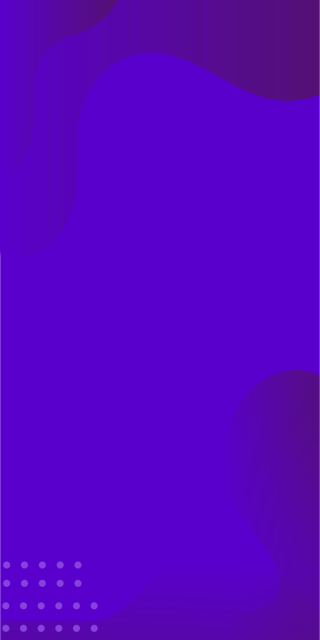
Write a Shadertoy shader that draws this background.

```glsl
// Violet backdrop with dark liquid waves in the corners and a patch of pale dots.

const float PI = 3.14159265;
const vec3 VIOLET = vec3(0.35, 0.0, 0.80);
const vec3 PLUM = vec3(0.33, 0.065, 0.45);
const vec3 LILAC = vec3(0.53, 0.26, 0.86);

// Approximate signed distance to an ellipse centred at the origin
float ellipse(vec2 q, vec2 r) {
    float k = length(q / r);
    return k * (k - 1.0) / max(length(q / (r * r)), 1e-4);
}

// Cosine ease from 0 at a to 1 at b
float ease(float a, float b, float x) {
    return 0.5 - 0.5 * cos(PI * clamp((x - a) / (b - a), 0.0, 1.0));
}

// Gradient broken into bands with slightly exaggerated steps
float banded(float t, float count) {
    t = clamp(t, 0.0, 1.0);
    return mix(t, floor(t * count + 0.5) / count, 1.4);
}

// Large wave hanging from the top and down the left side
float topWave(vec2 p) {
    if (p.y > 170.0) return ellipse(max(p - vec2(25, 215), 0.0), vec2(67, 92));
    if (p.x < 180.0) return -ellipse(p - vec2(180, 170), vec2(88, 107));
    return p.y - 92.0 + 29.0 * cos(PI * (p.x - 180.0) / 165.0);
}

// Smaller wave in the upper left corner, its right half tilted upwards
float cornerWave(vec2 p) {
    p.y += 0.22 * max(p.x - 65.0, 0.0);
    if (p.y > 110.0) return ellipse(max(p - vec2(0, 140), 0.0), vec2(40, 76));
    if (p.x < 85.0) return -ellipse(p - vec2(85, 110), vec2(45, 63));
    return ellipse(p - vec2(85, -20), vec2(68, 67));
}

// Swell on the right edge, curling back under at its foot
float sideSwell(vec2 p) {
    if (p.y < 545.0) return ellipse(p - vec2(355, 545), vec2(84, 101));
    float curl = clamp((p.y - 705.0) / 32.0, 0.0, 1.0);
    float edge = 271.0 + 65.0 * ease(570.0, 705.0, p.y);
    return edge - 55.0 * (1.0 - sqrt(1.0 - curl * curl)) - p.x;
}

// Low hill along the bottom
float bottomHill(vec2 p) {
    float crest = 745.0 - 65.0 * ease(115.0, 215.0, p.x);
    return crest + 10.0 * ease(230.0, 345.0, p.x) - p.y;
}

// Distance to a grid of round dots
float dotGrid(vec2 p, vec2 first, vec2 gap, vec2 count) {
    vec2 cell = clamp(round((p - first) / gap), vec2(0), count - 1.0);
    return length(p - first - cell * gap) - 4.2;
}

void mainImage(out vec4 fragColor, in vec2 fragCoord) {
    // Canvas spans 384 by 768 units, measured down from the top
    vec2 uv = fragCoord / iResolution.xy;
    vec2 p = vec2(uv.x, 1.0 - uv.y) * vec2(384, 768);
    float soft = 0.75 * 384.0 / iResolution.x;
    vec3 color = VIOLET;

    // Waves at the top, each fading in from the left
    vec3 shade = mix(VIOLET, PLUM, banded(uv.x, 24.0));
    color = mix(color, shade, smoothstep(soft, -soft, topWave(p)));
    shade = mix(VIOLET, PLUM, banded(p.x / 142.0, 18.0));
    color = mix(color, shade, smoothstep(soft, -soft, cornerWave(p)));

    // Swell on the right, with upright bands, weaker towards the bottom
    float depth = banded((p.x - 262.0 - 0.03 * (p.y - 560.0)) / 118.0, 16.0);
    depth *= mix(0.8, 0.4, smoothstep(460.0, 735.0, p.y));
    color = mix(color, PLUM, depth * smoothstep(soft, -soft, sideSwell(p)));

    // Hill at the bottom, darkening downwards in slightly sloping bands
    depth = 0.03 + 0.37 * banded((p.y - 0.04 * (p.x - 200.0) - 680.0) / 92.0, 14.0);
    color = mix(color, PLUM, depth * smoothstep(soft, -soft, bottomHill(p)));

    // Darker slope in the lower right corner
    float slope = (690.0 + 0.9 * (p.x - 335.0) - p.y) * 0.74;
    float corner = smoothstep(soft, -soft, slope) * smoothstep(270.0, 384.0, p.x);
    color = mix(color, PLUM, 0.15 * corner);

    // Pale dots in the lower left
    float dots = min(dotGrid(p, vec2(8, 678), vec2(21.4, 22), vec2(5, 2)),
                     dotGrid(p, vec2(7, 727), vec2(21.2, 27), vec2(6, 2)));
    color = mix(color, LILAC, smoothstep(soft, -soft, dots));

    // Thin pale rims on the left and right borders
    float rim = smoothstep(1.6, 0.4, p.x) * smoothstep(300.0, 308.0, p.y);
    rim = max(rim, smoothstep(382.4, 383.6, p.x));
    color = mix(color, LILAC, 0.9 * rim);

    fragColor = vec4(color, 1.0);
}
```
